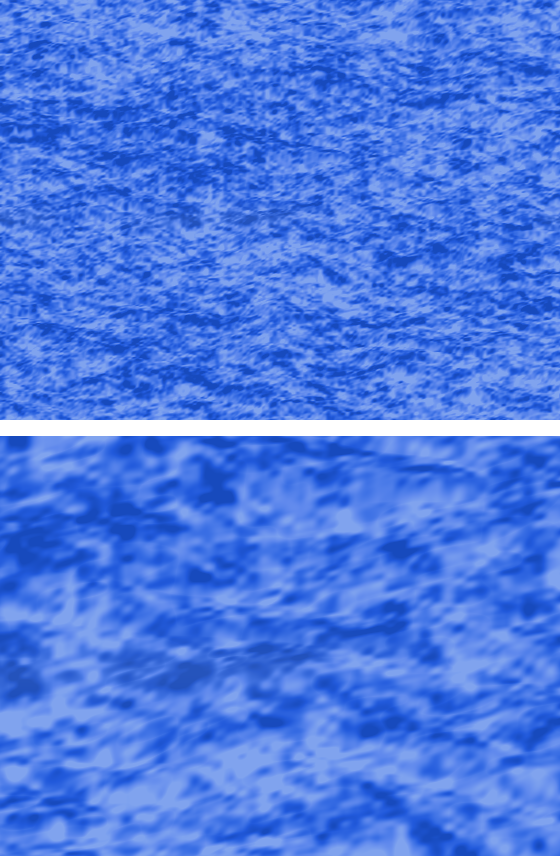
Top: the whole. Bottom: its middle third, enlarged.
This texture is drawn by a Shadertoy shader. Its source:

```glsl
// Choppy blue sea seen from above: faint flat swells carrying creased waves and fine ripples.
// Plain and ridged noise layers, stretched sideways and slightly bent by a slow warp, add up
// to a brightness with unit spread, which then picks a colour from a six-step blue ramp.

// Noise cells per canvas height, across and up
const vec2 SWELL_FREQ  = vec2(2.6, 9.0);
const vec2 WAVE_FREQ   = vec2(9.0, 30.0);
const vec2 CHOP_FREQ   = vec2(20.0, 58.0);
const vec2 RIPPLE_FREQ = vec2(46.0, 104.0);
const vec2 GRAIN_FREQ  = vec2(110.0, 180.0);

// Share of each layer; the squares add up to about one
const float SWELL_AMOUNT  = 0.22;
const float WAVE_AMOUNT   = 0.36;
const float CHOP_AMOUNT   = 0.54;
const float RIPPLE_AMOUNT = 0.60;
const float GRAIN_AMOUNT  = 0.50;
const float BRIGHTNESS_SHIFT = 0.09;

const vec2  WARP_FREQ   = vec2(6.0, 7.0);
const float WARP_HEIGHT = 0.005;  // bends the crests up and down
const float CREST_LEAN  = 0.0025; // pushes small waves along the large ones

const float HAZE_LEVEL  = 0.48;   // height of the faint grey streaks
const float HAZE_WIDTH  = 0.025;
const float HAZE_AMOUNT = 0.35;
const vec3  HAZE_COLOUR = vec3(0.25, 0.40, 0.73);

// Colours from trough to crest, and the brightness at which each is pure
const int STEPS = 6;
const vec3 SEA[STEPS] = vec3[STEPS](
    vec3(0.09, 0.29, 0.74), vec3(0.13, 0.35, 0.86), vec3(0.21, 0.42, 0.89),
    vec3(0.29, 0.48, 0.91), vec3(0.38, 0.54, 0.93), vec3(0.50, 0.64, 0.935));
const float LEVEL[STEPS] = float[STEPS](-1.9, -1.02, -0.41, 0.13, 0.74, 1.75);

float hash(vec2 cell) {
    return fract(sin(dot(cell, vec2(127.1, 311.7))) * 43758.5453);
}

float valueNoise(vec2 p) {
    vec2 cell = floor(p);
    vec2 f = fract(p);
    f = f * f * (3.0 - 2.0 * f);
    float low  = mix(hash(cell), hash(cell + vec2(1.0, 0.0)), f.x);
    float high = mix(hash(cell + vec2(0.0, 1.0)), hash(cell + 1.0), f.x);
    return mix(low, high, f.y);
}

// Noise with zero mean and unit spread
float plain(vec2 p) {
    return (valueNoise(p) - 0.5) / 0.215;
}

// Thin bright creases between dark hollows, zero mean and unit spread
float ridged(vec2 p) {
    return (0.343 - abs(2.0 * valueNoise(p) - 1.0)) / 0.26;
}

// Shears the sampling grid so that crests tilt
vec2 tilt(vec2 p, float slope) {
    return vec2(p.x, p.y + slope * p.x);
}

float seaBrightness(vec2 p) {
    p.y += WARP_HEIGHT * plain(p * WARP_FREQ + 31.0);

    float swell = plain(tilt(p, 0.04) * SWELL_FREQ + 7.0);
    float wave = 0.70 * ridged(tilt(p, 0.12) * WAVE_FREQ + 13.0)
               + 0.71 * plain(tilt(p, -0.08) * WAVE_FREQ * 1.4 + 53.0);

    p.y += CREST_LEAN * wave;
    float chop = 0.74 * ridged(tilt(p, -0.16) * CHOP_FREQ + 19.0)
               + 0.67 * plain(tilt(p, 0.18) * CHOP_FREQ * 1.2 + 71.0);
    float ripple = 0.80 * plain(tilt(p, 0.20) * RIPPLE_FREQ + 23.0)
                 + 0.60 * ridged(tilt(p, -0.22) * RIPPLE_FREQ * 0.8 + 89.0);
    float grain = plain(tilt(p, -0.25) * GRAIN_FREQ + 41.0);

    return SWELL_AMOUNT * swell + WAVE_AMOUNT * wave + CHOP_AMOUNT * chop
         + RIPPLE_AMOUNT * ripple + GRAIN_AMOUNT * grain + BRIGHTNESS_SHIFT;
}

vec3 seaColour(float brightness) {
    vec3 colour = SEA[0];
    for (int i = 1; i < STEPS; i++) {
        float blend = (brightness - LEVEL[i - 1]) / (LEVEL[i] - LEVEL[i - 1]);
        colour = mix(colour, SEA[i], clamp(blend, 0.0, 1.0));
    }
    return colour;
}

void mainImage(out vec4 fragColor, in vec2 fragCoord) {
    vec2 p = fragCoord / iResolution.y;
    float brightness = seaBrightness(p);
    vec3 colour = seaColour(brightness);

    // Faint grey streaks over the darker water
    float offset = (p.y - HAZE_LEVEL) / HAZE_WIDTH;
    float patches = smoothstep(0.45, 0.75, valueNoise(p * vec2(5.0, 22.0) + 3.0));
    float haze = exp(-offset * offset) * patches * smoothstep(0.6, -0.8, brightness);
    colour = mix(colour, HAZE_COLOUR, HAZE_AMOUNT * haze);

    fragColor = vec4(colour, 1.0);
}
```
